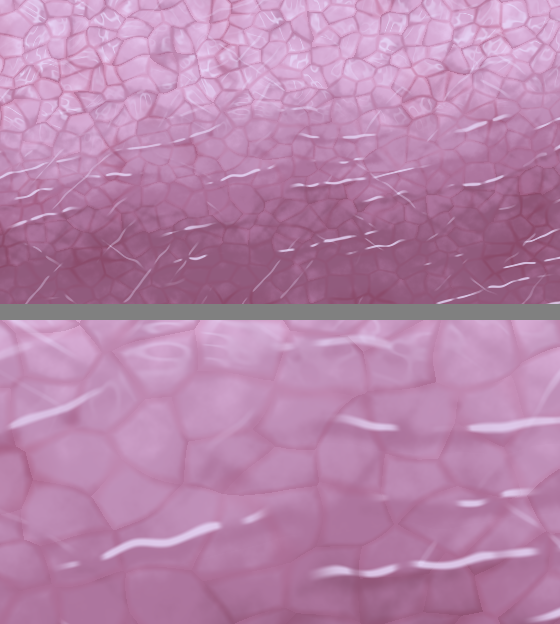
Top: the whole. Bottom: its middle third, enlarged.
Give the GLSL for this texture, as a Shadertoy shader.

```glsl
// Close-up of moist pink skin: glossy facets above, fine glinting creases below.

float hash(vec2 p) {
    vec3 q = fract(p.xyx * vec3(0.1031, 0.1030, 0.0973));
    q += dot(q, q.yzx + 33.33);
    return fract((q.x + q.y) * q.z);
}

float noise(vec2 p) {
    vec2 i = floor(p), f = fract(p);
    f = f * f * (3.0 - 2.0 * f);
    vec2 e = vec2(0.0, 1.0);
    return mix(mix(hash(i), hash(i + e.yx), f.x),
               mix(hash(i + e.xy), hash(i + e.yy), f.x), f.y);
}

float fbm(vec2 p) {
    float sum = 0.0, gain = 0.533;
    for (int i = 0; i < 4; i++) {
        sum += gain * noise(p);
        p = mat2(1.6, 1.2, -1.2, 1.6) * p + 7.3;
        gain *= 0.5;
    }
    return sum;
}

vec2 rotate(vec2 p, float angle) {
    float c = cos(angle), s = sin(angle);
    return vec2(c * p.x + s * p.y, c * p.y - s * p.x);
}

// Irregular cells: x = border distance, y = cell id, zw = offset from the centre
vec4 facets(vec2 p) {
    vec2 home = floor(p), offset = vec2(0.0);
    float nearest = 9.0, second = 9.0, id = 0.0;
    for (int y = -1; y <= 1; y++)
    for (int x = -1; x <= 1; x++) {
        vec2 cell = home + vec2(x, y);
        vec2 seed = cell + 0.1 + 0.8 * vec2(hash(cell), hash(cell + 41.7));
        float d = length(p - seed);
        if (d < nearest) {
            second = nearest;
            nearest = d;
            id = hash(cell + 87.1);
            offset = p - seed;
        } else second = min(second, d);
    }
    return vec4(second - nearest, id, offset);
}

// Broken parallel lines: x = bright dashes, y = soft furrow just below them
vec2 creases(vec2 p, float rows, float width, float coverage, float seed) {
    float v = p.y * rows + 1.1 * noise(p * 3.0 + seed) + 0.16 * noise(p * 24.0 + seed);
    float row = floor(v) + seed;
    float d = (fract(v) - 0.3 - 0.4 * hash(vec2(row, 5.0))) / rows;
    float run = noise(vec2(p.x * 6.0 + row * 17.3, row * 3.1));
    float breaks = noise(vec2(p.x * 38.0 + row * 9.7, row * 5.3));
    float dash = smoothstep(1.0 - coverage, 1.15 - coverage, run) * smoothstep(0.2, 0.55, breaks);
    float thick = width * (0.55 + 0.7 * breaks);
    float glint = dash * (1.0 - smoothstep(0.2 * thick, thick, abs(d)));
    float furrow = exp(-pow((d + 1.6 * width) / (1.7 * width), 2.0)) * smoothstep(0.25, 0.6, run);
    return vec2(glint, furrow);
}

vec3 skinRamp(float t) {
    vec3 c = mix(vec3(0.57, 0.355, 0.49), vec3(0.68, 0.46, 0.62), smoothstep(0.0, 0.3, t));
    c = mix(c, vec3(0.75, 0.56, 0.72), smoothstep(0.3, 0.52, t));
    c = mix(c, vec3(0.84, 0.67, 0.83), smoothstep(0.52, 0.75, t));
    return mix(c, vec3(0.90, 0.78, 0.925), smoothstep(0.75, 1.0, t));
}

void mainImage(out vec4 fragColor, in vec2 fragCoord) {
    vec2 p = fragCoord / iResolution.y;

    // Broad light falling off towards the lower right
    float height = p.y - 0.41 - 0.09 * p.x + 0.14 * (fbm(p * 2.2) - 0.5);
    float tone = 0.06 + 0.75 * smoothstep(-0.42, 0.34, height);
    float gloss = smoothstep(0.03, 0.3, height);
    float lower = 1.0 - smoothstep(0.0, 0.22, height);
    tone += 0.22 * (fbm(p * 9.0 + 3.0) - 0.5) + 0.16 * (fbm(p * 38.0) - 0.5);

    // Tilted facets and the grooves between them
    vec2 warped = p + 0.03 * vec2(noise(p * 13.0), noise(p * 13.0 + 50.0));
    vec4 facet = facets(rotate(warped, 0.25) * vec2(13.0, 16.0));
    float groove = 1.0 - smoothstep(0.0, 0.24, facet.x);
    float tilt = dot(facet.zw, rotate(vec2(0.0, 1.0), 6.28 * facet.y));
    tone += tilt * mix(0.09, 0.2, gloss) - groove * mix(0.05, 0.13, gloss);

    // Crinkled wet highlights inside the upper facets
    vec2 grain = rotate(warped, 3.14 * facet.y) * vec2(30.0, 65.0);
    float ridge = 1.0 - abs(2.0 * noise(grain) - 1.0);
    float patchy = smoothstep(0.35, 0.62, fbm(p * 8.0 + 20.0));
    float wet = smoothstep(0.62, 0.98, ridge) * smoothstep(0.06, 0.3, facet.x);
    wet *= gloss * mix(0.25, 1.0, patchy) * smoothstep(0.1, 0.5, facet.y);

    // Long rising creases, short cross creases and steep upper furrows
    vec2 rising = creases(rotate(p, 0.22), 12.0, 0.0065, 0.5, 3.0);
    vec2 cross1 = creases(rotate(p, 0.85), 15.0, 0.005, 0.32, 31.0);
    vec2 cross2 = creases(rotate(p, -0.6), 14.0, 0.005, 0.26, 67.0);
    vec2 steep = creases(rotate(p, 1.5), 6.0, 0.010, 0.3, 91.0);
    tone -= 0.13 * rising.y * mix(0.5, 1.0, lower) + 0.06 * (cross1.y + cross2.y);
    tone -= 0.12 * steep.y * gloss;

    // Colour, with reddish blotches and flushed grooves
    vec3 color = skinRamp(clamp(tone, 0.0, 1.0));
    float blotch = smoothstep(0.62, 0.85, noise(p * 8.0 + 11.0)) * (0.4 + 0.6 * groove);
    color *= mix(vec3(1.0), vec3(0.93, 0.8, 0.83), 0.65 * blotch);
    color *= mix(vec3(1.0), vec3(1.0, 0.95, 0.96), groove);

    // Cool specular light
    float dashes = rising.x * mix(0.25, 0.8, lower) + 0.35 * (cross1.x + cross2.x);
    float shine = clamp(0.7 * wet + dashes, 0.0, 0.85);
    color = mix(color, vec3(0.91, 0.86, 0.98), shine);
    fragColor = vec4(color, 1.0);
}
```
